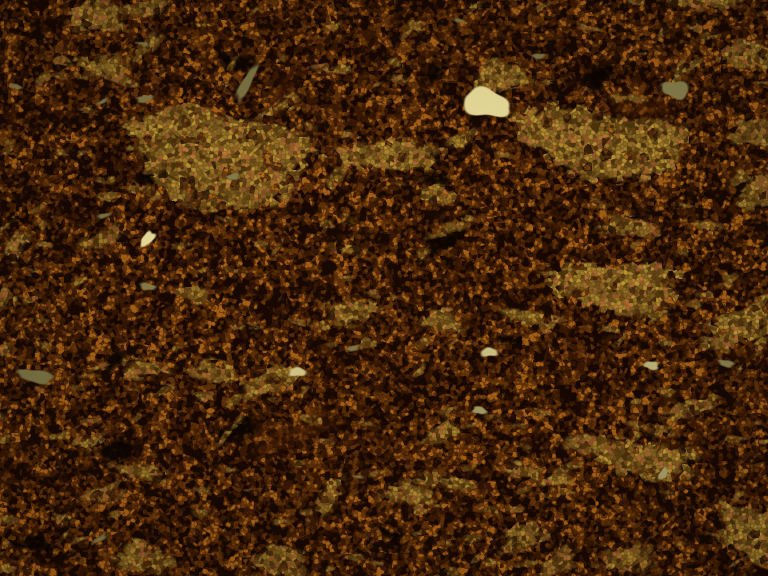
Write a Shadertoy shader that draws this texture.

```glsl
// A thin section of rock under the microscope: a dark rust-brown granular matrix
// with ragged tan crystalline clasts, smooth pale grains and black voids.
// Cellular noise makes the crystals; jittered grids scatter the larger bodies.

const vec3 UMBER = vec3(0.085, 0.028, 0.006);
const vec3 RUST = vec3(0.21, 0.09, 0.01);
const vec3 BRONZE = vec3(0.35, 0.18, 0.03);
const vec3 AMBER = vec3(0.62, 0.36, 0.08);
const vec3 CLAST_DARK = vec3(0.27, 0.17, 0.04);
const vec3 CLAST_LIGHT = vec3(0.72, 0.57, 0.20);
const vec3 ROSE = vec3(0.68, 0.38, 0.20);
const vec3 GREY_GRAIN = vec3(0.46, 0.43, 0.25);
const vec3 CREAM_GRAIN = vec3(0.88, 0.83, 0.58);
const vec3 VOID_BLACK = vec3(0.035, 0.012, 0.004);

vec3 hash3(vec2 cell, float seed) {
    vec3 q = fract(vec3(cell.xyx) * vec3(0.1031, 0.1030, 0.0973) + seed * 0.137);
    q += dot(q, q.yxz + 33.33);
    return fract((q.xxy + q.yzz) * q.zyx);
}

// Broad uneven variation in -1..1 from layered sines
float mottle(vec2 p) {
    float a = sin(p.x * 7.0 + 2.0 * sin(p.y * 5.0 + 1.0));
    float b = sin(p.y * 17.0 - p.x * 9.0 + 2.0 * sin(p.x * 13.0));
    float c = sin(p.x * 31.0 + p.y * 23.0 + 2.0 * sin(p.y * 37.0));
    return (a + b + c) / 3.0;
}

// Cellular noise: xyz = random values of the crystal, w = closeness to its core
vec4 crystals(vec2 p, float seed) {
    vec2 base = floor(p);
    float nearest = 9.0, second = 9.0;
    vec3 id = vec3(0.0);
    for (int y = -1; y <= 1; y++)
    for (int x = -1; x <= 1; x++) {
        vec2 cell = base + vec2(x, y);
        vec3 r = hash3(cell, seed);
        float d = distance(p, cell + r.xy);
        if (d < nearest) {
            second = nearest;
            nearest = d;
            id = fract(r.zxy * 7.31 + r.yzx * 3.17);
        } else second = min(second, d);
    }
    return vec4(id, smoothstep(0.0, 0.45, second - nearest));
}

// Scattered elongated bodies: xyz = random values, w = approximate signed distance
vec4 fragments(vec2 p, float cellSize, float density, float reach, float seed) {
    vec2 base = floor(p / cellSize);
    vec4 best = vec4(0.0, 0.0, 0.0, 1.0);
    for (int y = -1; y <= 1; y++)
    for (int x = -1; x <= 1; x++) {
        vec2 cell = base + vec2(x, y);
        vec3 place = hash3(cell, seed);
        if (place.z > density) continue;
        vec3 form = hash3(cell, seed + 5.3);
        vec2 d = p - (cell + 0.2 + 0.6 * place.xy) * cellSize;

        // Most bodies lie nearly flat, a few stand steeply
        float angle = -0.2 + 1.4 * pow(2.0 * form.x - 1.0, 3.0);
        float c = cos(angle), s = sin(angle);
        d = vec2(c * d.x + s * d.y, c * d.y - s * d.x);
        float halfLength = cellSize * reach * mix(0.55, 1.1, form.y);
        vec2 halfSize = halfLength * vec2(1.0, mix(0.22, 0.62, form.z));
        vec2 q = abs(d / halfSize) + 0.0001;
        float radius = pow(dot(pow(q, vec2(2.6)), vec2(1.0)), 1.0 / 2.6);
        float turn = atan(d.y / halfSize.y, d.x / halfSize.x + 0.00001);
        radius *= 1.0 + 0.12 * sin(3.0 * turn + 20.0 * form.y)
                      + 0.06 * sin(5.0 * turn + 30.0 * form.z);
        float dist = (radius - 1.0) * halfSize.y;
        if (dist < best.w) best = vec4(form, dist);
    }
    return best;
}

float cover(float dist, float softness) {
    return 1.0 - smoothstep(-softness, softness, dist);
}

vec3 matrixColor(float tone) {
    vec3 color = mix(UMBER, RUST, smoothstep(0.18, 0.46, tone));
    color = mix(color, BRONZE, smoothstep(0.50, 0.74, tone));
    return mix(color, AMBER, smoothstep(0.80, 0.98, tone));
}

vec3 clastColor(vec4 grain) {
    vec3 color = mix(CLAST_DARK, CLAST_LIGHT, grain.y * mix(0.6, 1.0, grain.w));
    return mix(color, ROSE, 0.6 * step(0.87, grain.z));
}

vec3 addPaleGrains(vec3 color, vec4 body, float pixel) {
    vec3 tint = mix(GREY_GRAIN, CREAM_GRAIN, smoothstep(0.55, 0.95, body.y * 0.4 + body.z * 0.6));
    return mix(color, tint, cover(body.w, pixel));
}

vec3 rockSection(vec2 p, float pixel) {
    vec4 fine = crystals(p * 145.0, 1.0);
    vec4 coarse = crystals(p * 72.0, 2.0);
    float broad = mottle(p);

    // Granular matrix with soft brown nodules
    float tone = smoothstep(0.02, 0.98, mix(fine.x, coarse.x, 0.45));
    tone = tone * mix(0.78, 1.08, coarse.w * 0.5 + fine.w * 0.5) + 0.07 * broad + 0.02;
    vec3 color = matrixColor(tone);
    vec4 nodule = fragments(p, 0.31, 0.25, 0.22, 11.0);
    color = mix(color, RUST * 1.25, 0.5 * cover(nodule.w, 0.012));

    // Black voids
    vec4 gap = fragments(p, 0.16, 0.28, 0.20, 23.0);
    color = mix(color, VOID_BLACK, 0.9 * cover(gap.w + 0.008 * (coarse.y - 0.5), 0.006));

    // Ragged clasts in three sizes, pitted by the matrix
    float ragged = coarse.y - 0.5;
    float large = cover(fragments(p, 0.30, 0.42, 0.48, 37.0).w + 0.014 * ragged, 0.003);
    float medium = cover(fragments(p, 0.105, 0.34, 0.40, 41.0).w + 0.009 * ragged, 0.003);
    float small = cover(fragments(p, 0.042, 0.28, 0.34, 53.0).w + 0.004 * ragged, 0.002);
    float clast = max(large, max(0.9 * medium, 0.8 * small));
    clast *= mix(0.25, 1.0, smoothstep(0.06, 0.16, coarse.z));
    color = mix(color, clastColor(fine), clast);

    // Smooth pale grains, sharply bounded
    color = addPaleGrains(color, fragments(p, 0.25, 0.20, 0.15, 67.0), pixel);
    color = addPaleGrains(color, fragments(p, 0.11, 0.12, 0.12, 71.0), pixel);
    return color;
}

void mainImage(out vec4 fragColor, in vec2 fragCoord) {
    float pixel = 1.0 / iResolution.y;
    vec3 color = vec3(0.0);
    // Four samples per pixel smooth the crystal edges
    for (int i = 0; i < 4; i++) {
        vec2 offset = vec2(i % 2, i / 2) * 0.5 - 0.25;
        color += 0.25 * rockSection((fragCoord + offset) * pixel, pixel);
    }
    // Lamp falloff toward the corners
    vec2 fromCentre = fragCoord / iResolution.xy - 0.5;
    fragColor = vec4(color * (1.06 - 0.35 * dot(fromCentre, fromCentre)), 1.0);
}
```
